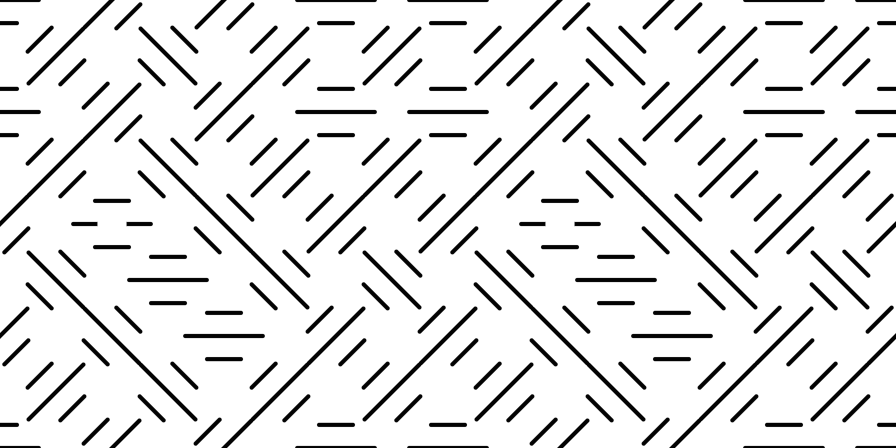
Write a Shadertoy shader that draws this pattern.

```glsl
// Black dashes on white: diamond cells, each with one long stroke between two
// short ones, turned flat, rising or falling. An 8 x 8 unit tile of 32 cells
// repeats across the canvas; distances to round-capped segments draw the ink.

#define TILE 8.0          // units per repeat, equal to the canvas height
#define LONG_HALF 0.692   // half length of the middle stroke
#define SHORT_HALF 0.302  // half length of the side strokes
#define SIDE_OFFSET 0.413 // distance of side strokes from the middle one
#define STROKE_RADIUS 0.037
#define GAP_HALF 0.26     // break in the middle stroke of one cell
#define GAP_CELL ivec2(2, 4)
#define SOFTNESS 0.7      // edge smoothing in pixels
#define INK vec3(0.012)
#define PAPER vec3(1.0)

// Stroke directions: H flat, U rising, D falling
const int H = 0, U = 1, D = 2;

// Four cells per row, top row first; odd rows are shifted by one unit
const int TURN[32] = int[32](
    H, U, U, H,
    U, D, U, U,
    H, U, U, H,
    U, D, U, U,
    U, H, D, U,
    D, H, D, D,
    U, D, H, U,
    U, D, U, U);

// Signed distance to a horizontal capsule centred on the origin
float capsule(vec2 p, float halfLength) {
    p.x = max(abs(p.x) - halfLength, 0.0);
    return length(p) - STROKE_RADIUS;
}

// Signed distance to the three strokes of the cell centred at an even point
float cellStrokes(vec2 p, vec2 centre) {
    ivec2 cell = ivec2(mod(centre, TILE));
    int turn = TURN[cell.y * 4 + cell.x / 2];

    // Rotate so that the strokes lie along x (y points down)
    vec2 q = p - centre;
    if (turn != H) {
        vec2 along = vec2(1.0, turn == U ? -1.0 : 1.0) * sqrt(0.5);
        q = vec2(dot(q, along), dot(q, vec2(-along.y, along.x)));
    }

    float middle = capsule(q, LONG_HALF);
    if (cell == GAP_CELL) middle = max(middle, GAP_HALF - abs(q.x));
    float sides = capsule(vec2(q.x, abs(q.y) - SIDE_OFFSET), SHORT_HALF);
    return min(middle, sides);
}

void mainImage(out vec4 fragColor, in vec2 fragCoord) {
    float pixel = TILE / iResolution.y;
    vec2 p = vec2(fragCoord.x, iResolution.y - fragCoord.y) * pixel;

    // Two opposite corners of each unit square are cell centres
    vec2 base = floor(p);
    float odd = mod(base.x + base.y, 2.0);
    float d = 1e3;
    for (int i = 0; i < 2; i++) {
        float side = float(i);
        vec2 corner = vec2(side, abs(side - odd));
        d = min(d, cellStrokes(p, base + corner));
    }

    float edge = SOFTNESS * pixel;
    fragColor = vec4(mix(INK, PAPER, smoothstep(-edge, edge, d)), 1.0);
}
```
